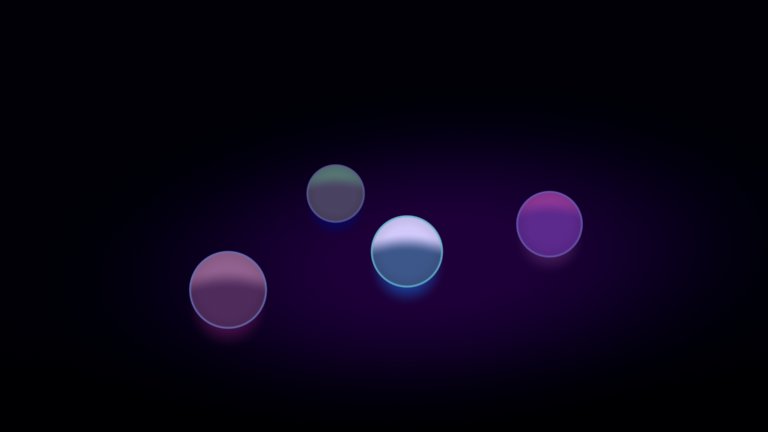
This background is drawn by a WebGL 2 fragment shader. Its source:

```glsl
#version 300 es
precision highp float;
// Four glassy orbs float over a dark stage lit by a wide violet haze.
// Each orb is a disc with a two-tone vertical shade, a thin bright rim
// and a soft pool of coloured light below it. Lengths are canvas heights.

uniform vec2 u_resolution;
out vec4 fragColor;

const vec3 NIGHT = vec3(0.0, 0.0, 0.022);
const vec3 HAZE_BLUE = vec3(0.0, 0.0, 0.075);
const vec3 HAZE_VIOLET = vec3(0.118, 0.0, 0.125);
const vec2 HAZE_CENTER = vec2(1.0, 0.395);
const vec2 HAZE_SIZE = vec2(0.82, 0.37);
const float HAZE_TILT = 0.06;

const float RIM_WIDTH = 0.0045;
const float POOL_DROP = 0.45;   // in orb radii
const float SHADE_SOFT = 0.26;  // half height of the tone change, in radii
const float SHADE_ARCH = 0.18;
const float GRAIN = 0.004;
const float GRAIN_SCALE = 700.0;

struct Orb {
  vec2 center;
  float radius;
  float split;  // height of the tone change, in radii
  vec3 top;
  vec3 base;
  vec3 rim;
  vec3 pool;
};

const Orb GREEN_ORB = Orb(vec2(0.777, 0.552), 0.0675, 0.42,
  vec3(0.34, 0.46, 0.46), vec3(0.29, 0.26, 0.38),
  vec3(0.34, 0.34, 0.56), vec3(0.03, 0.03, 0.38));
const Orb BLUE_ORB = Orb(vec2(0.942, 0.418), 0.0835, 0.25,
  vec3(0.82, 0.79, 0.98), vec3(0.24, 0.34, 0.54),
  vec3(0.38, 0.70, 0.80), vec3(0.10, 0.25, 0.60));
const Orb ROSE_ORB = Orb(vec2(0.528, 0.329), 0.0900, 0.28,
  vec3(0.57, 0.38, 0.56), vec3(0.31, 0.17, 0.36),
  vec3(0.40, 0.43, 0.70), vec3(0.28, 0.06, 0.28));
const Orb PURPLE_ORB = Orb(vec2(1.272, 0.481), 0.0770, 0.50,
  vec3(0.56, 0.22, 0.59), vec3(0.36, 0.16, 0.55),
  vec3(0.40, 0.34, 0.69), vec3(0.26, 0.10, 0.34));

float hash(vec2 p) {
  return fract(sin(dot(p, vec2(127.1, 311.7))) * 43758.5);
}

// Wide tilted ellipse: blue at the fringe, violet in the heart.
vec3 stage(vec2 p) {
  vec2 q = p - HAZE_CENTER;
  q.y -= HAZE_TILT * q.x;
  float d = length(q / HAZE_SIZE);
  float floorFade = smoothstep(0.0, 0.3, p.y);
  float fringe = 1.0 - smoothstep(0.35, 1.2, d);
  float heart = 1.0 - smoothstep(0.15, 1.0, d);
  return NIGHT * mix(0.3, 1.0, floorFade) + HAZE_BLUE * fringe + HAZE_VIOLET * heart;
}

// Light pool, then the shaded disc with its rim on top.
vec3 addOrb(vec3 color, vec2 p, Orb orb, float pixel) {
  vec2 q = (p - orb.center) / orb.radius;
  float r = length(q);
  float d = (r - 1.0) * orb.radius;

  float glow = 1.0 - smoothstep(0.4, 1.1, length(q + vec2(0.0, POOL_DROP)));
  color = mix(color, orb.pool, glow);

  float height = q.y + SHADE_ARCH * q.x * q.x;
  float lit = smoothstep(orb.split - SHADE_SOFT, orb.split + SHADE_SOFT, height);
  vec3 body = mix(orb.base, orb.top, lit);
  body *= 1.0 - 0.08 * smoothstep(0.6, 1.0, r);
  float rim = smoothstep(-RIM_WIDTH - pixel, -RIM_WIDTH * 0.4, d);
  body = mix(body, orb.rim, rim * 0.85);

  float cover = 1.0 - smoothstep(-pixel, pixel, d);
  return mix(color, body, cover);
}

void main() {
  // Keep the scene centred when the canvas is wider or narrower.
  vec2 p = gl_FragCoord.xy / u_resolution.y;
  p.x += 0.5 * (16.0 / 9.0 - u_resolution.x / u_resolution.y);
  float pixel = 1.0 / u_resolution.y;

  vec3 color = stage(p);
  color = addOrb(color, p, GREEN_ORB, pixel);
  color = addOrb(color, p, BLUE_ORB, pixel);
  color = addOrb(color, p, ROSE_ORB, pixel);
  color = addOrb(color, p, PURPLE_ORB, pixel);

  // Faint grain hides banding in the dark haze.
  color += (hash(floor(p * GRAIN_SCALE)) - 0.5) * GRAIN;
  fragColor = vec4(clamp(color, 0.0, 1.0), 1.0);
}
```
